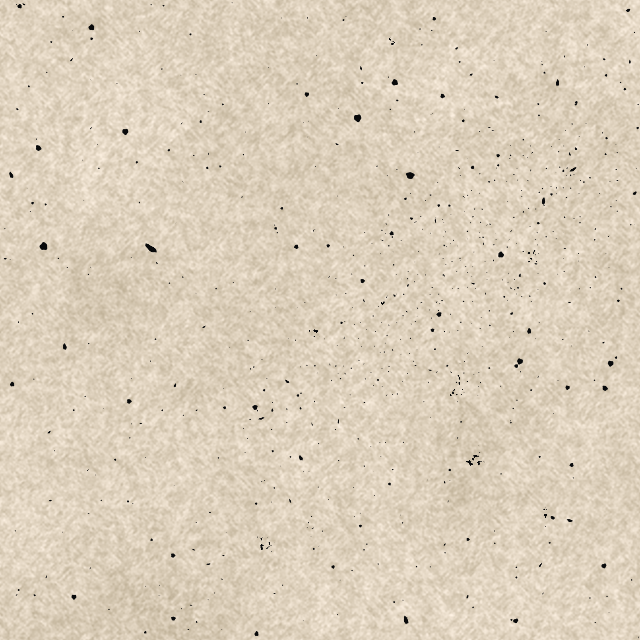
Write a Shadertoy shader that draws this texture.

```glsl
// Aged cream paper spattered with black ink. The sheet is layered soft clouds
// and a fine diagonal grain; the ink is jittered cellular dots in four sizes,
// denser along a diagonal drift, plus a few ragged clumps of crumbs.

const vec3  PAPER       = vec3(0.867, 0.815, 0.735);
const vec3  TONE_STEP   = vec3(1.0, 1.03, 1.2);    // colour shift per unit of tone
const vec3  INK         = vec3(0.035, 0.04, 0.045);
const float CLOUD_TONE  = 0.075;
const float MOTTLE_TONE = 0.055;
const float GRAIN_TONE  = 0.115;
const float WEAVE_TONE  = 0.007;
const vec2  GRAIN_FREQ  = vec2(150.0, 270.0);
const vec2  DRIFT_POS   = vec2(0.69, 0.54);
const vec2  DRIFT_DIR   = vec2(0.67, 0.74);
const vec2  DRIFT_SIZE  = vec2(0.36, 0.15);        // along and across the drift
const float CLUMP_CELLS = 9.0;

float hash(vec2 p) {
    vec3 q = fract(vec3(p.xyx) * 0.1031);
    q += dot(q, q.yzx + 33.33);
    return fract((q.x + q.y) * q.z);
}

vec2 hash2(vec2 p) {
    return vec2(hash(p + 17.3), hash(p + 71.9));
}

// Smooth value noise, centred on zero.
float noise(vec2 p) {
    vec2 i = floor(p), f = fract(p);
    f = f * f * (3.0 - 2.0 * f);
    float low  = mix(hash(i), hash(i + vec2(1, 0)), f.x);
    float high = mix(hash(i + vec2(0, 1)), hash(i + vec2(1, 1)), f.x);
    return mix(low, high, f.y) - 0.5;
}

float layeredNoise(vec2 p) {
    float sum = 0.0, amp = 0.6;
    for (int i = 0; i < 4; i++) {
        sum += amp * noise(p);
        p = mat2(1.6, 1.2, -1.2, 1.6) * p + 9.7;
        amp *= 0.6;
    }
    return sum;
}

// Brightness offset of the bare sheet.
float paperTone(vec2 uv) {
    vec2 diag = mat2(0.707, -0.707, 0.707, 0.707) * uv;
    float lean = smoothstep(-0.12, 0.12, noise(uv * 38.0 + 5.0));
    float grain = mix(noise(diag * GRAIN_FREQ), noise(diag * GRAIN_FREQ.yx + 400.0), lean);
    grain += 0.6 * noise(uv * 310.0 + 70.0);
    float weave = mix(sin(diag.x * 900.0), sin(diag.y * 900.0), lean);
    return CLOUD_TONE * layeredNoise(uv * 4.0 + 30.0)
         + MOTTLE_TONE * noise(uv * 75.0 + 90.0)
         + GRAIN_TONE * grain + WEAVE_TONE * weave;
}

// How much of the spatter falls here: sparse everywhere, thick in the drift.
float spatterDensity(vec2 uv) {
    vec2 d = uv - DRIFT_POS;
    d = vec2(dot(d, DRIFT_DIR), dot(d, vec2(-DRIFT_DIR.y, DRIFT_DIR.x))) / DRIFT_SIZE;
    return 0.4 + 1.7 * exp(-dot(d, d));
}

// One dot per chosen grid cell, slightly stretched and wobbly.
float dots(vec2 uv, float cells, float chance, float minR, float maxR, float seed, float px) {
    vec2 cell = floor(uv * cells);
    vec2 key = cell + seed;
    vec2 center = (cell + mix(vec2(0.15), vec2(0.85), hash2(key))) / cells;
    float present = step(hash(key + 3.7), chance);
    float size = hash(key + 41.1);
    float radius = mix(minR, maxR, size * size);
    float turn = 6.2832 * hash(key + 57.5);
    vec2 d = mat2(cos(turn), -sin(turn), sin(turn), cos(turn)) * (uv - center);
    float stretch = 1.0 + 0.8 * pow(hash(key + 83.3), 4.0);
    d *= vec2(1.0 / stretch, stretch);
    float angle = atan(d.y, d.x + 1e-7);
    radius *= 1.0 + 0.09 * sin(3.0 * angle + turn) + 0.06 * sin(5.0 * angle + 2.0 * turn);
    return present * (1.0 - smoothstep(-0.6 * px, 0.6 * px, length(d) - radius));
}

// Ragged crumbs gathered around a few scattered points.
float clumps(vec2 uv, float density) {
    vec2 cell = floor(uv * CLUMP_CELLS);
    vec2 center = (cell + mix(vec2(0.25), vec2(0.75), hash2(cell + 211.0))) / CLUMP_CELLS;
    float present = step(hash(cell + 307.0), 0.13 * density);
    float spread = mix(0.008, 0.022, hash(cell + 401.0));
    float falloff = length(uv - center) / spread;
    float crumb = noise(uv * 230.0 + 150.0) + 0.4 * noise(uv * 480.0);
    return present * smoothstep(0.0, 0.12, crumb - 0.2 - 0.3 * falloff * falloff);
}

void mainImage(out vec4 fragColor, in vec2 fragCoord) {
    vec2 uv = fragCoord / iResolution.y;
    float px = 1.0 / iResolution.y;
    float density = spatterDensity(uv);

    vec3 color = PAPER + TONE_STEP * paperTone(uv);

    // Ink, from large drops down to dust.
    float ink = dots(uv, 12.0, 0.16, 0.0032, 0.0064, 11.0, px);
    ink = max(ink, dots(uv, 24.0, 0.17 * density, 0.0018, 0.0036, 131.0, px));
    ink = max(ink, dots(uv, 48.0, 0.13 * density, 0.0009, 0.0018, 257.0, px));
    ink = max(ink, dots(uv, 90.0, 0.09 * density * density, 0.0004, 0.0010, 521.0, px));
    ink = max(ink, clumps(uv, density));

    fragColor = vec4(mix(color, INK, ink), 1.0);
}
```
